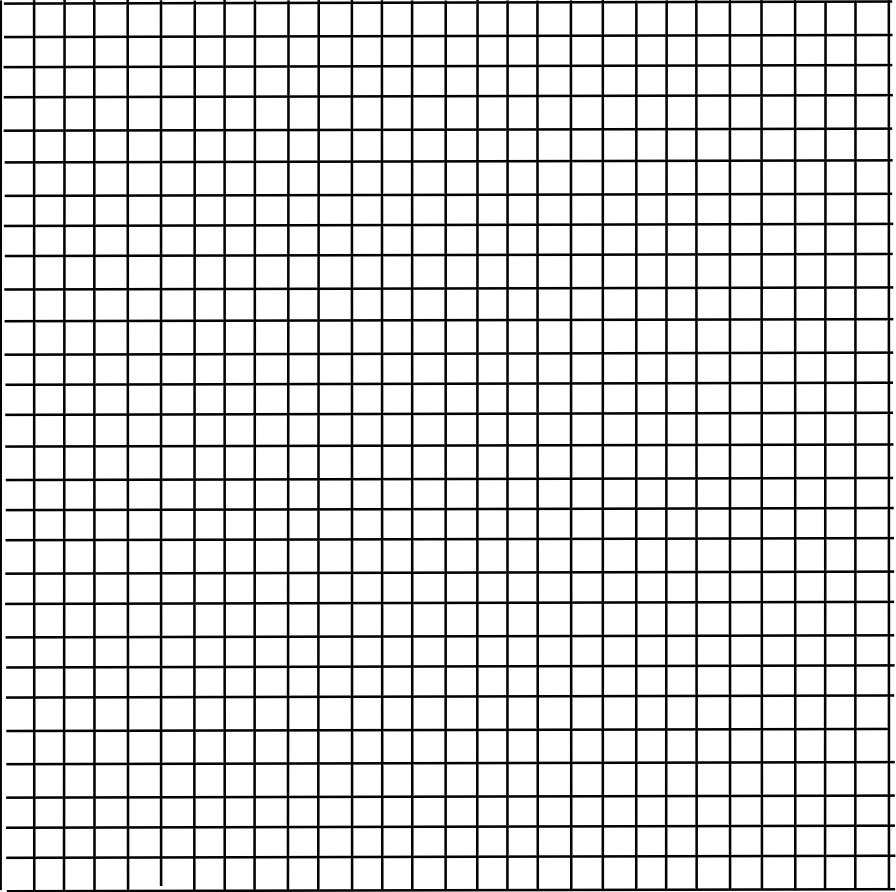
Write a WebGL 1 fragment shader that draws this pattern.

```glsl
precision highp float;
// Draws a hand-ruled black grid, 28 by 28 cells, with uneven spacing and ends.

uniform vec2 u_resolution;

const vec2 SHEET = vec2(768.0, 765.0);  // sheet size in ruling units
const int LINES = 29;
const float LINE_WIDTH = 2.2;
const float FIRST_LINE = 0.6;
const float ROW_RISE = 1.8;             // climb of a row from left to right
const float SHORT_LINE = 5.0;           // index of the stroke that stops early
const vec3 PAPER = vec3(1.0);
const vec3 INK = vec3(0.01);

// Sine-free hash, 0 to 1
float hash(vec2 p) {
  vec3 q = fract(p.xyx * 0.1031);
  q += dot(q, q.yzx + 33.33);
  return fract((q.x + q.y) * q.z);
}

float wobble(float index, float seed) {
  return hash(vec2(index, seed)) - 0.5;
}

// Gap after line k: clusters of wide cells, each with a tighter centre
float gapAfter(float k) {
  float period = 4.75;
  float d = abs(mod(k - 4.05 + 0.5 * period, period) - 0.5 * period);
  return d < 0.5 ? 27.2 : (d < 1.375 ? 28.7 : 25.8);
}

// Small sideways drift of one group of lines
float groupShift(float k) {
  return 1.25 * step(4.5, k) * step(k, 9.5);
}

// Antialiased half-plane: 1 where x is above zero
float cover(float x, float pixel) {
  return clamp(x / pixel + 0.5, 0.0, 1.0);
}

// Ruled stroke: distance across it, and its start and end along it
float stroke(float across, float along, float start, float end, float pixel) {
  float body = cover(0.5 * LINE_WIDTH - abs(across), pixel);
  return body * cover(along - start, pixel) * cover(end - along, pixel);
}

float rowStroke(vec2 p, float k, float at, float cut, float pixel) {
  float depth = 1.0 - at / SHEET.y;
  float start = 3.2 + 2.4 * depth + wobble(k, 3.0);
  float end = 764.6 + 2.6 * depth + wobble(k, 7.0) - cut;
  float y = at + ROW_RISE * p.x / SHEET.x;
  return stroke(p.y - y, p.x, start, end, pixel);
}

float columnStroke(vec2 p, float k, float at, float cut, float pixel) {
  float start = 1.5 + wobble(k, 11.0) + cut;
  float end = SHEET.y + wobble(k, 13.0);
  float x = at + wobble(k, 17.0) * (p.y / SHEET.y - 0.5);
  return stroke(p.x - x, p.y, start, end, pixel);
}

void main() {
  vec2 p = gl_FragCoord.xy / u_resolution * SHEET;
  float pixel = SHEET.x / u_resolution.x;

  // Rows and columns share the same spacing rhythm
  float ink = 0.0;
  float ruler = FIRST_LINE;
  for (int i = 0; i < LINES; i++) {
    float k = float(i);
    float at = ruler + groupShift(k);
    float cut = abs(k - SHORT_LINE) < 0.5 ? 3.8 : 0.0;
    ink = max(ink, rowStroke(p, k, at, cut, pixel));
    ink = max(ink, columnStroke(p, k, at, cut, pixel));
    ruler += gapAfter(k);
  }

  gl_FragColor = vec4(mix(PAPER, INK, ink), 1.0);
}
```
